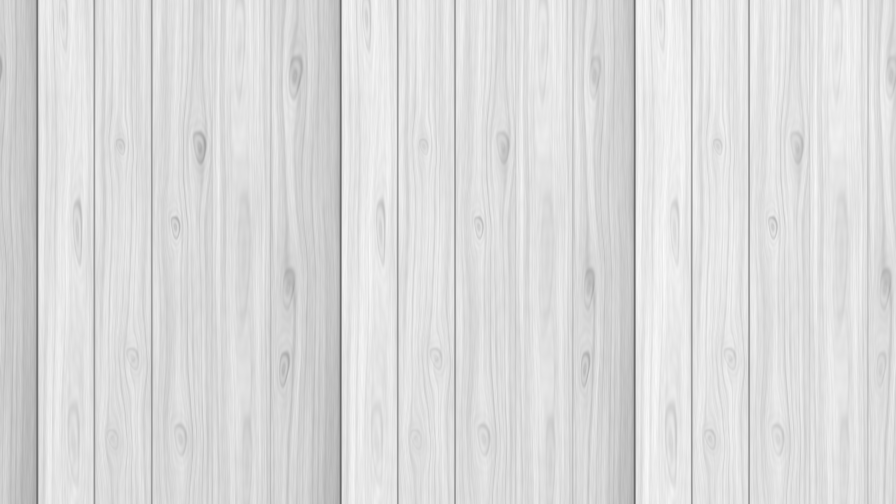
Reproduce this texture procedurally as a Shadertoy shader.

```glsl
// Whitewashed wooden boards: three groups of five planks with grain, knots and thin seams.

const float GROUPS = 3.0;
const float FIRST_SEAM = 0.125;
const vec3 WHITEWASH = vec3(1.0);
const vec3 GAP_COLOR = vec3(0.36);

// Per-plank properties inside one group
const float EDGE[6] = float[6](0.0, 0.191, 0.383, 0.586, 0.781, 1.0);
const float SEAM[5] = float[5](0.85, 0.55, 0.52, 0.1, 0.22);
const float TONE[5] = float[5](0.926, 0.9, 0.884, 0.896, 0.872);
const float KNOT_HEIGHT[5] = float[5](0.965, 0.13, 0.55, 0.92, 0.27);
const float KNOT_ACROSS[5] = float[5](0.48, 0.33, 0.38, 0.45, 0.2);
const float KNOT_STRETCH[5] = float[5](3.0, 0.8, 1.1, 4.5, 1.6);
const float KNOT_DEPTH[5] = float[5](0.7, 0.5, 0.9, 0.45, 0.85);

float hash(vec2 p) {
    return fract(sin(dot(p, vec2(127.1, 311.7))) * 4375.85);
}

// Distance to the nearest scattered point
float cellular(vec2 p) {
    vec2 cell = floor(p);
    float nearest = 4.0;
    for (int j = -1; j <= 1; j++)
    for (int i = -1; i <= 1; i++) {
        vec2 c = cell + vec2(i, j);
        vec2 d = c + vec2(hash(c), hash(c + 37.3)) - p;
        nearest = min(nearest, dot(d, d));
    }
    return sqrt(nearest);
}

float layeredSines(float t, float seed) {
    return (sin(t + seed) + 0.5 * sin(2.3 * t + 1.7 * seed)
          + 0.25 * sin(4.1 * t + 2.9 * seed)) / 1.75;
}

// Soft core, thin rim and faint rings of a knot, d in knot radii
float knotStain(vec2 d) {
    float r = length(d) + 0.1 * sin(3.0 * d.x + 2.0 * d.y);
    float rings = 0.5 + 0.5 * sin(10.0 * r);
    float rimSide = 0.6 + 0.4 * sin(atan(d.y, d.x) + 1.0);
    float rim = rimSide * exp(-50.0 * (r - 0.85) * (r - 0.85));
    return 0.08 * exp(-2.0 * r * r) + 0.14 * rim + 0.07 * rings * exp(-0.45 * r * r);
}

// Darkening by streaks, growth lines and pores along the warped coordinate
float woodGrain(vec2 p, float seed) {
    float growth = 0.5 + 0.5 * sin(p.x * 230.0 + 4.0 * layeredSines(p.x * 38.0, seed));
    float bands = 0.5 + 0.5 * layeredSines(p.x * 27.0 + 0.5 * p.y, seed);
    float streaks = cellular(vec2(p.x * 30.0, p.y * 0.9 + seed)) - 0.45;
    float fibers = cellular(vec2(p.x * 110.0, p.y * 2.2 + seed)) - 0.45;
    float pores = cellular(vec2(p.x * 210.0, p.y * 14.0 + seed)) - 0.45;
    return 0.08 * bands * pow(growth, 4.0) + 0.08 * streaks + 0.05 * fibers + 0.035 * pores;
}

// Antialiased line coverage, also for lines thinner than a pixel
float lineCoverage(float dist, float halfWidth, float pixel) {
    float d = abs(dist);
    float inner = clamp(d - 0.5 * pixel, -halfWidth, halfWidth);
    float outer = clamp(d + 0.5 * pixel, -halfWidth, halfWidth);
    return (outer - inner) / pixel;
}

float seamDarkness(float dist, int seam, float pixel) {
    float halfWidth = mix(0.0022, 0.0032, SEAM[seam]);
    float softShade = 0.13 * exp(-abs(dist) * 130.0);
    return SEAM[seam] * min(1.0, lineCoverage(dist, halfWidth, pixel) + softShade);
}

void mainImage(out vec4 fragColor, in vec2 fragCoord) {
    float pixel = GROUPS / iResolution.x;
    float height = iResolution.y * pixel;
    vec2 p = fragCoord * pixel - vec2(FIRST_SEAM, 0.0);
    float light = 0.014 * (p.x - 1.5) + 0.025 * (p.y / height - 0.5);

    // The middle group sits slightly to the right
    p.x -= 0.0156 * smoothstep(0.8, 1.0, p.x) * (1.0 - smoothstep(1.7, 2.0, p.x));
    float group = floor(p.x);
    p.x -= group;

    // Find the plank
    int board = 0;
    for (int i = 1; i < 5; i++) if (p.x >= EDGE[i]) board = i;
    float seed = float(board) * 5.3 + 1.0;
    float width = EDGE[board + 1] - EDGE[board];
    float across = (p.x - EDGE[board]) / width;

    // Knots bend the grain around them
    vec2 grain = p;
    float stain = 0.0;
    for (int k = 0; k < 3; k++) {
        vec2 id = vec2(seed, float(k) * 3.1);
        float shift = 0.25 * float(k) * hash(id);
        vec2 center = vec2(EDGE[board] + width * (KNOT_ACROSS[board] + shift),
                           height * fract(KNOT_HEIGHT[board] + 0.58 * float(k)));
        vec2 radius = vec2(0.021, 0.05 * KNOT_STRETCH[board]) * mix(0.7, 1.1, hash(id + 9.0));
        vec2 d = (p - center) / radius;
        d.x += 0.3 * sin(d.y * 1.3 + seed);
        float wear = mix(0.45, 1.0, hash(id + group * 0.37));
        grain.x -= 0.85 * radius.x * d.x * exp(-0.22 * d.x * d.x - 0.12 * d.y * d.y);
        stain += KNOT_DEPTH[board] * wear * knotStain(d);
    }
    grain.x += 0.008 * layeredSines(p.y * 3.0, seed);

    // Plank shade, darkest at the far edge of the last plank
    float edgeShade = (board == 4 ? 0.13 : 0.02) * across * across;
    float tone = TONE[board] + light - edgeShade - stain - woodGrain(grain, seed);

    // Seams on both sides
    float gap = max(seamDarkness(p.x - EDGE[board], board, pixel),
                    seamDarkness(p.x - EDGE[board + 1], (board + 1) % 5, pixel));
    vec3 color = mix(WHITEWASH * clamp(tone, 0.0, 1.0), GAP_COLOR, gap);
    fragColor = vec4(color, 1.0);
}
```
